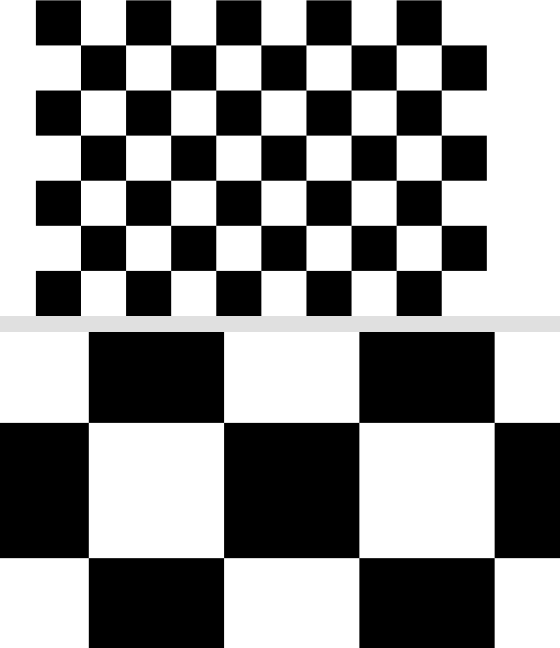
Top: the whole. Bottom: its middle third, enlarged.
Give the GLSL for this pattern, as a WebGL 1 fragment shader.

```glsl
precision highp float;

// A black and white checkerboard, ten squares across and seven down, on white.
// Two square waves are multiplied to alternate the squares; each edge is
// smoothed over one pixel, and the board is then masked to its rectangle.

uniform vec2 u_resolution;

// Square wave per axis: +1 on even squares, -1 on odd, with soft steps.
vec2 squareWave(vec2 cell, float pixel) {
  vec2 edgeDistance = 0.5 - abs(mod(cell + 0.5, 2.0) - 1.0);
  return clamp(2.0 * edgeDistance / pixel, -1.0, 1.0);
}

// Coverage of the rectangle from the origin to size.
float boardMask(vec2 cell, vec2 size, float pixel) {
  vec2 inside = min(cell, size - cell);
  vec2 coverage = clamp(inside / pixel + 0.5, 0.0, 1.0);
  return coverage.x * coverage.y;
}

void main() {
  // Canvas heights, with the board centred left of the middle.
  vec2 position = gl_FragCoord.xy / u_resolution.y;
  float aspect = u_resolution.x / u_resolution.y;
  float squareSide = 0.1427;
  vec2 boardCorner = vec2(0.0641 * aspect, 0.0);
  vec2 boardSize = vec2(10.0, 7.0);

  // Board coordinates, one unit per square.
  vec2 cell = (position - boardCorner) / squareSide;
  float pixel = 1.0 / (u_resolution.y * squareSide);

  // Hold the wave steady past the rim so only the mask softens it.
  vec2 wave = squareWave(clamp(cell, vec2(0.5), boardSize - 0.5), pixel);
  float black = 0.5 + 0.5 * wave.x * wave.y;
  black *= boardMask(cell, boardSize, pixel);

  gl_FragColor = vec4(vec3(1.0 - black), 1.0);
}
```
